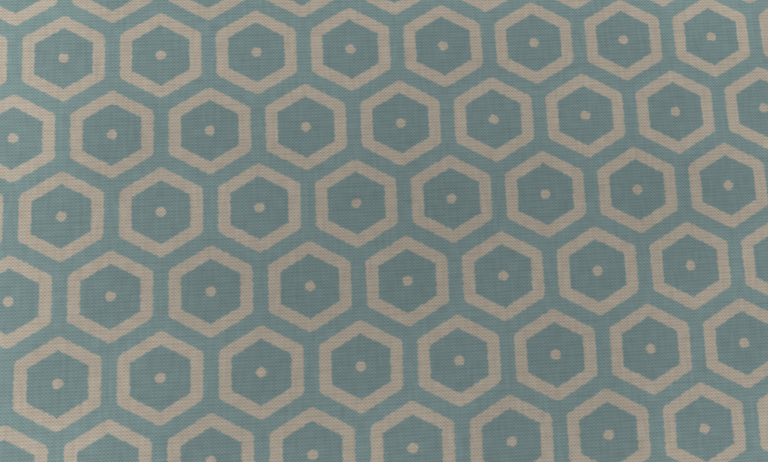
This pattern is drawn by a Shadertoy shader. Its source:

```glsl
// Woven cloth printed with staggered rows of outlined hexagons, each with a dot.
// A bent lattice map gives the tilt and perspective; distance functions draw the
// print, and thread waves with gradient noise give the weave and the wear.

vec2 hash2(vec2 p) {
    p = vec2(dot(p, vec2(127.1, 311.7)), dot(p, vec2(269.5, 183.3)));
    return 2.0 * fract(sin(p) * 43758.5) - 1.0;
}

float gradientNoise(vec2 p) {
    vec2 i = floor(p), f = p - i;
    vec2 u = f * f * (3.0 - 2.0 * f), e = vec2(1, 0);
    return mix(mix(dot(hash2(i), f), dot(hash2(i + e), f - e), u.x),
               mix(dot(hash2(i + e.yx), f - e.yx), dot(hash2(i + 1.0), f - 1.0), u.x), u.y);
}

// Canvas position (y down, in heights) to column and row, by fixed-point steps
vec2 toLattice(vec2 p) {
    vec2 c = vec2(0);
    for (int i = 0; i < 7; i++) {
        c.y = (p.y - 0.1026 + (0.0067 + 0.0015 * c.y) * c.x) / (0.161 + 0.0025 * c.y);
        c.x = (p.x - 0.8593 - 0.00844 * c.y + 0.0003 * c.y * c.y + 0.00169 * c.x * c.x)
            / (0.2002 + 0.00303 * c.y);
    }
    return c;
}

// Offset from the nearest centre of a staggered grid
vec2 nearestCell(vec2 q) {
    vec2 size = vec2(1.0, 1.732);
    vec2 a = mod(q + vec2(0.0, 0.866), size) - 0.5 * size;
    vec2 b = mod(q + vec2(0.5, 0.0), size) - 0.5 * size;
    return dot(a, a) < dot(b, b) ? a : b;
}

// Hexagon with upright sides; r is the distance from centre to side
float sdHexagon(vec2 p, float r) {
    vec2 k = vec2(-0.866025, 0.5);
    p = abs(p.yx);
    p -= 2.0 * min(dot(k, p), 0.0) * k;
    p -= vec2(clamp(p.x, -0.57735 * r, 0.57735 * r), r);
    return length(p) * sign(p.y);
}

void mainImage(out vec4 fragColor, in vec2 fragCoord) {
    vec2 p = fragCoord / iResolution.y;
    vec2 q = toLattice(vec2(p.x, 1.0 - p.y)) * vec2(1.0, 0.866);
    vec2 local = nearestCell(q);
    float pixel = 1.0 / (0.205 * iResolution.y);

    // Print, with edges frayed by the threads
    float fray = 0.018 * gradientNoise(q * 27.0);
    float hexagon = sdHexagon(local, 0.36);
    float ink = min(abs(hexagon) - 0.063, length(local) - 0.053) + fray;
    float soft = 0.7 * pixel + 0.008;
    float cream = 1.0 - smoothstep(-soft, soft, ink);

    vec3 ground = vec3(0.435, 0.512, 0.508);
    ground *= 1.0 - 0.035 * smoothstep(0.0, -0.1, hexagon);
    vec3 color = mix(ground, vec3(0.625, 0.592, 0.540), cream);

    // Plain weave, faded out where threads are finer than the pixels
    vec2 thread = q * 28.0 * 6.28318;
    float weave = 0.05 * cos(thread.x) * cos(thread.y) + 0.025 * cos(thread.y);
    color *= 1.0 + weave * smoothstep(1.2, 2.2, 1.0 / (28.0 * pixel));

    // Uneven threads, cloudy dye and a slight change of tone per hexagon
    float slubs = gradientNoise(q * vec2(5.0, 28.0)) + gradientNoise(q * vec2(28.0, 5.0) + 40.0);
    float tone = hash2(floor((q - local) * vec2(2.0, 1.1547) + 0.5)).x;
    color *= 1.0 + 0.06 * slubs + 0.04 * gradientNoise(q * 0.9 + 7.0) + 0.012 * tone;

    // Light falling off towards the middle of the cloth
    vec2 fromMiddle = fragCoord / iResolution.xy - vec2(0.6, 0.45);
    color *= 0.94 + dot(fromMiddle * fromMiddle, vec2(0.42, 0.25));

    fragColor = vec4(color, 1.0);
}
```
